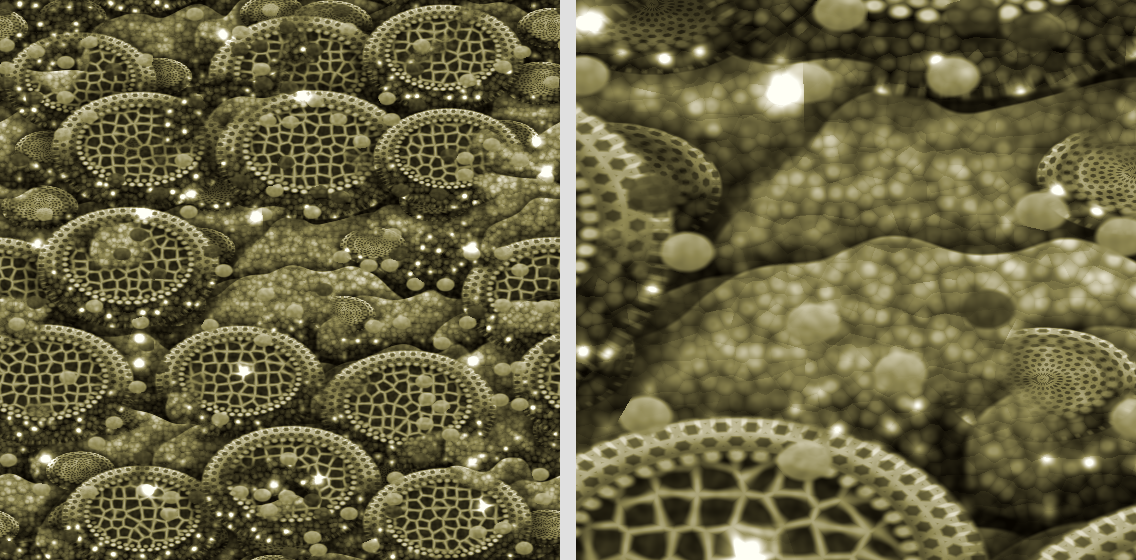
Left, the full canvas; right, a detail of the centre.
Write a WebGL 1 fragment shader that draws this texture.

```glsl
precision highp float;
// Heaped olive-gold shells with netted centres, bead rings, gravel and glints; tiles seamlessly.
uniform vec2 u_resolution;

const float TAU = 6.28319;

struct Surface { float net; float gravel; float rubble; float cover; };

vec2 hash2(vec2 p) {
  vec3 h = fract(p.xyx * vec3(0.1031, 0.1030, 0.0973));
  h += dot(h, h.yzx + 33.33);
  return fract((h.xx + h.yz) * h.zy);
}

float corner(vec2 cell, vec2 offset, vec2 grid) {
  float angle = TAU * hash2(mod(cell, grid) + 7.0).x;
  return dot(vec2(cos(angle), sin(angle)), offset);
}

// Gradient noise that wraps after "grid" cells
float noise(vec2 uv, vec2 grid) {
  vec2 p = uv * grid, c = floor(p), f = p - c;
  vec2 w = f * f * f * (f * (f * 6.0 - 15.0) + 10.0);
  vec2 e = vec2(1.0, 0.0);
  float low = mix(corner(c, f, grid), corner(c + e, f - e, grid), w.x);
  float high = mix(corner(c + e.yx, f - e.yx, grid), corner(c + 1.0, f - 1.0, grid), w.x);
  return mix(low, high, w.y);
}

// Wrapped cells: nearest distance, second distance, random value, height within the grain
vec4 cells(vec2 uv, vec2 grid, float jitter, float seed) {
  vec2 p = uv * grid, base = floor(p);
  vec4 best = vec4(9.0, 9.0, 0.0, 0.0);
  for (int j = -1; j <= 1; j++)
    for (int i = -1; i <= 1; i++) {
      vec2 cell = base + vec2(float(i), float(j));
      vec2 rnd = hash2(mod(cell, grid) + seed);
      vec2 d = p - cell - 0.5 - (rnd - 0.5) * jitter;
      float dist = length(d);
      if (dist < best.x) best = vec4(dist, best.x, fract(rnd.x * 7.3 + rnd.y * 5.7), d.y);
      else best.y = min(best.y, dist);
    }
  return best;
}

float blobs(vec2 uv, vec2 grid, float seed) {
  vec4 c = cells(uv, grid, 0.8, seed);
  return smoothstep(0.65, 0.15, c.x) * (0.35 + 0.65 * c.z) + 0.25 * c.w;
}

float glints(vec2 uv, vec2 grid, float share, float seed) {
  vec4 c = cells(uv, grid, 0.7, seed);
  float glow = smoothstep(0.55, 0.0, c.x);
  return step(1.0 - share, c.z) * (0.3 * glow + 0.9 * pow(glow, 4.0));
}

float stripe(float x) {
  return smoothstep(0.28, 0.08, abs(fract(x) - 0.5));
}

float beadRow(float angle, float r, float count, float ring) {
  vec2 b = vec2(fract(angle * count) - 0.5, (r - ring) * count / TAU);
  return smoothstep(0.55, 0.15, length(b));
}

Surface makeSurface(vec2 uv) {
  Surface s;
  vec4 c = cells(uv, vec2(44.0, 54.0), 0.62, 3.0);
  s.net = mix(0.64, 0.13, smoothstep(0.02, 0.42, c.y - c.x));
  float fine = blobs(uv, vec2(96.0, 104.0), 11.0);
  float coarse = blobs(uv, vec2(44.0, 52.0), 23.0);
  float patchy = noise(uv, vec2(7.0, 11.0));
  s.gravel = 0.08 + 0.26 * fine + 0.14 * coarse + glints(uv, vec2(38.0, 42.0), 0.55, 31.0);
  s.rubble = 0.38 + 0.22 * fine + 0.27 * coarse + 0.2 * patchy;
  s.cover = smoothstep(0.1, 0.32, noise(uv, vec2(5.0, 8.0)) + 0.4 * noise(uv, vec2(13.0, 17.0)));
  return s;
}

float heapTone(vec2 p, Surface s) {
  float light = smoothstep(-0.65, 0.5, p.y);
  return mix(s.gravel, s.rubble, light) + 0.1 * smoothstep(0.6, 1.0, p.y);
}

float shellTone(vec2 p, Surface s, float small) {
  vec2 q = (p - vec2(0.0, 0.1)) / vec2(0.68, 0.66);
  float r = length(q), angle = atan(q.y, q.x) / TAU;
  float count = mix(46.0, 24.0, small);
  float low = smoothstep(0.3, -0.3, p.y);
  float mesh = max(stripe(angle * count + r * 4.0), stripe(angle * count - r * 4.0));
  mesh = max(mesh, stripe(r * 8.0));
  float roof = mix(0.3, 0.64, mesh) + 0.1 * p.y;
  float rim = mix(roof, s.gravel, low);
  float tone = mix(mix(s.net, roof, small * 0.8), rim, smoothstep(0.95, 1.04, r));
  // Bead ring: broad below, slender above
  tone *= 1.0 - 0.45 * smoothstep(0.2, 0.05, abs(r - 1.0));
  float beads = max(beadRow(angle, r, count, 1.0), 0.75 * low * beadRow(angle + 0.5 / count, r, count, 0.9));
  tone = mix(tone, 0.86, beads * mix(0.65, 0.95, low) * (1.0 - 0.5 * small));
  // Dotted outer seam
  float edge = length(p);
  float seam = smoothstep(0.06, 0.01, abs(edge - 0.94));
  return tone * (1.0 - 0.35 * low * smoothstep(0.8, 1.0, edge)) + 0.16 * seam * stripe(angle * count * 2.0);
}

// Paints one grid of mounds from the top down; kind: 0 heap, 1 small shell, 2 large shell
float mounds(float tone, vec2 uv, Surface s, vec2 grid, vec2 radius, float share, float kind) {
  for (int j = 0; j < 3; j++) {
    float row = floor(uv.y * grid.y) + 1.0 - float(j);
    float rowId = mod(row, grid.y);
    vec2 pos = vec2(uv.x * grid.x + grid.x * hash2(vec2(rowId, 5.0 + kind)).x, uv.y * grid.y);
    for (int i = -1; i <= 1; i++) {
      vec2 cell = vec2(floor(pos.x) + float(i), row);
      vec2 id = vec2(mod(cell.x, grid.x), rowId) + 19.0 * kind;
      vec2 rnd = hash2(id + 41.0), trait = hash2(id + 83.0);
      vec2 p = (pos - cell - 0.5 - (rnd - 0.5) * 0.5) / (grid * radius * mix(0.78, 1.08, trait.y));
      if (kind < 0.5) p.y -= 0.25 * p.x + 0.5 * noise(uv, vec2(12.0, 14.0));
      float edge = length(p);
      float present = step(trait.x, share) * (kind < 0.5 ? 1.0 : 1.0 - s.cover);
      float body = kind < 0.5 ? heapTone(p, s) : shellTone(p, s, step(kind, 1.5));
      tone *= 1.0 - 0.5 * present * smoothstep(1.3, 0.98, edge);
      tone = mix(tone, body, present * smoothstep(1.0, 0.965, edge));
    }
  }
  return tone;
}

float addPebbles(float tone, vec2 uv) {
  vec4 c = cells(uv, vec2(22.0, 30.0), 0.6, 57.0);
  float shape = smoothstep(0.4, 0.3, c.x);
  tone = mix(tone, 0.66 + 0.4 * c.w, shape * step(0.86, c.z) * 0.85);
  tone = mix(tone, 0.24 + 0.3 * c.w, shape * step(c.z, 0.08) * 0.8);
  return tone + 0.9 * glints(uv, vec2(17.0, 19.0), 0.05, 71.0);
}

vec3 oliveRamp(float t) {
  vec3 colour = mix(vec3(0.03, 0.02, 0.0), vec3(0.56, 0.53, 0.32), clamp(t / 0.56, 0.0, 1.0));
  colour = mix(colour, vec3(0.86, 0.84, 0.75), clamp((t - 0.56) / 0.3, 0.0, 1.0));
  return mix(colour, vec3(1.0, 1.0, 0.96), clamp((t - 0.86) / 0.14, 0.0, 1.0));
}

void main() {
  vec2 uv = gl_FragCoord.xy / u_resolution;
  Surface s = makeSurface(uv);
  float tone = mounds(s.gravel, uv, s, vec2(4.0, 8.0), vec2(0.2, 0.085), 0.95, 0.0);
  tone = mounds(tone, uv, s, vec2(6.0, 10.0), vec2(0.075, 0.043), 0.5, 1.0);
  tone = mounds(tone, uv, s, vec2(3.0, 5.0), vec2(0.165, 0.11), 0.8, 2.0);
  tone = addPebbles(tone, uv);
  tone += 0.07 * noise(uv, vec2(150.0)) + 0.06 * noise(uv, vec2(70.0, 90.0));
  gl_FragColor = vec4(oliveRamp(tone), 1.0);
}
```
